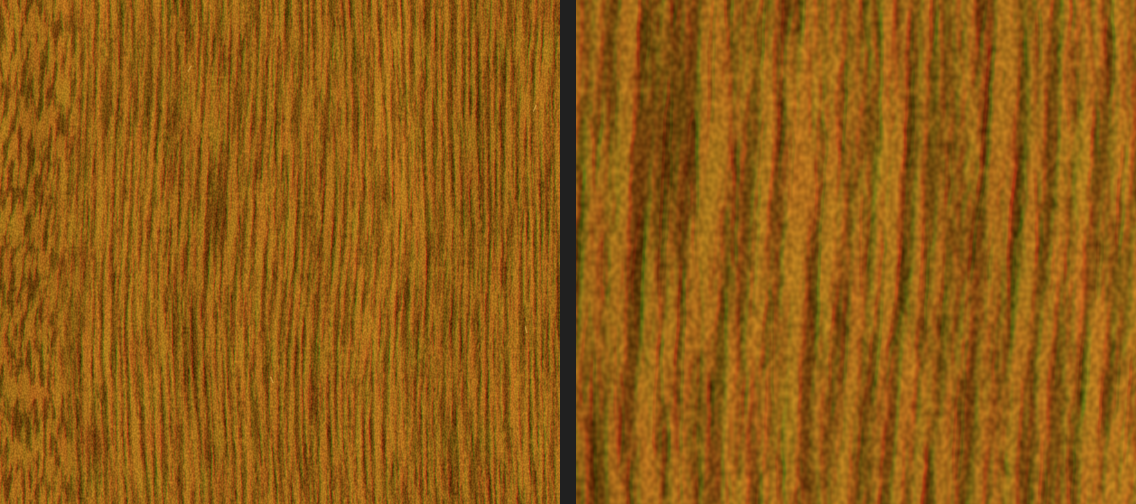
Left: the whole. Right: its middle third, enlarged.
This texture is drawn by a WebGL 1 fragment shader. Its source:

```glsl
precision highp float;

uniform vec2 u_resolution;

#define DARK_WOOD vec3(0.31, 0.18, 0.015)
#define LIGHT_WOOD vec3(0.73, 0.475, 0.12)
#define FLECK_COLOR vec3(0.86, 0.68, 0.32)
#define LINE_COUNT 60.0
#define LONG_PORES vec2(116.0, 5.0)
#define SHORT_PORES vec2(94.0, 17.0)
#define PORE_DEPTH 0.67
#define BEND 0.022
#define FRINGE 0.0009
#define SPECKLE 0.34
#define BAND_CONTRAST 0.22
#define SHORT_ZONE 0.14

vec2 hash2(vec2 cell) {
    vec3 h = fract(cell.xyx * vec3(0.1031, 0.1030, 0.0973));
    h += dot(h, h.yzx + 33.33);
    return fract((h.xx + h.yz) * h.zy);
}

vec2 gradientAt(vec2 cell) {
    float angle = 6.28318 * hash2(cell + 211.0).x;
    return vec2(cos(angle), sin(angle));
}

float gradientNoise(vec2 p) {
    vec2 i = floor(p);
    vec2 f = p - i;
    vec2 u = f * f * f * (f * (f * 6.0 - 15.0) + 10.0);
    vec2 e = vec2(1.0, 0.0);
    float low = mix(dot(gradientAt(i), f),
                    dot(gradientAt(i + e.xy), f - e.xy), u.x);
    float high = mix(dot(gradientAt(i + e.yx), f - e.yx),
                     dot(gradientAt(i + e.xx), f - e.xx), u.x);
    return mix(low, high, u.y);
}

// Dark pore lines: evenly spaced long strokes, short dashes in the side zone
float pores(vec2 p, float shortZone) {
    vec2 q = p + vec2(0.0, 0.1 * gradientNoise(vec2(p.x * 31.0, 3.7)));
    float drift = 1.2 * gradientNoise(q * vec2(24.0, 1.9) + 51.0);
    float lines = cos(6.28318 * (q.x * LINE_COUNT + drift));
    float fray = 0.36 * gradientNoise(p * vec2(250.0, 85.0) + 97.0);
    float strokes = 0.2 * lines + gradientNoise(q * LONG_PORES)
                  + 0.55 * gradientNoise(q * LONG_PORES * vec2(1.9, 3.6) + 17.0);
    float softCover = 1.0 - smoothstep(-0.58, 0.42, strokes + fray);

    // Thin broken slits gather in the troughs of the lines
    float slitNoise = gradientNoise(q * vec2(165.0, 14.0) + 133.0) + 0.14 * lines;
    float slits = 1.0 - smoothstep(-0.4, -0.16, slitNoise + 0.5 * fray);
    float longCover = 0.84 * softCover + 0.32 * slits;

    vec2 s = vec2(p.x - 0.06 * p.y, p.y);
    float dashes = gradientNoise(s * SHORT_PORES + 5.0)
                 + 0.5 * gradientNoise(s * SHORT_PORES * vec2(1.8, 1.7) + 41.0);
    float shortCover = 1.0 - smoothstep(-0.4, 0.2, dashes + 0.06 * lines + 0.8 * fray);
    return mix(longCover, shortCover, shortZone);
}

// Small pale scratches, scattered
float flecks(vec2 p, float pixel) {
    float cover = 0.0;
    for (int i = 0; i < 4; i++) {
        vec2 seed = hash2(vec2(float(i) * 7.0, 19.0));
        vec2 d = p - seed * vec2(1.0, 0.9);
        vec2 dir = normalize(vec2(seed.y - 0.5, 0.6));
        float along = clamp(dot(d, dir), -0.005, 0.005);
        float dist = length(d - dir * along);
        cover = max(cover, 1.0 - smoothstep(0.0002, 0.0006 + pixel, dist));
    }
    return cover;
}

void main() {
    vec2 p = gl_FragCoord.xy / u_resolution.x;

    // Gentle bending of the grain
    vec2 grain = p;
    grain.x += BEND * gradientNoise(p * vec2(2.4, 1.7) + 8.0);
    grain.x += 0.0013 * gradientNoise(p * vec2(16.0, 9.0));

    float zoneEdge = p.x + 0.05 * gradientNoise(p * vec2(14.0, 3.0) + 3.0);
    float shortZone = 0.85 * (1.0 - smoothstep(SHORT_ZONE - 0.04, SHORT_ZONE + 0.03, zoneEdge));

    // Broad bands, fine speckle and pores, with red and green slightly apart
    float bands = gradientNoise(grain * vec2(12.0, 0.9) + 29.0)
                + 0.4 * gradientNoise(grain * vec2(30.0, 2.6) + 61.0);
    float speckle = gradientNoise(p * vec2(310.0, 250.0))
                  + 0.6 * gradientNoise(p * vec2(190.0, 120.0) + 13.0);
    vec2 shift = vec2(FRINGE, 0.0);
    float redPores = pores(grain - shift, shortZone);
    float greenPores = pores(grain + shift, shortZone);
    vec3 poreCover = vec3(redPores, greenPores, 0.5 * (redPores + greenPores));
    vec3 tone = 0.885 - PORE_DEPTH * poreCover + BAND_CONTRAST * bands + SPECKLE * speckle;

    vec3 color = mix(DARK_WOOD, LIGHT_WOOD, clamp(tone, -0.25, 1.15));

    // Drifting red and green tint along the fibres
    float tint = gradientNoise(grain * vec2(95.0, 13.0) + 77.0);
    color += tint * vec3(-0.03, 0.06, 0.0);

    color = mix(color, FLECK_COLOR, 0.6 * flecks(p, 1.0 / u_resolution.x));
    gl_FragColor = vec4(clamp(color, 0.0, 1.0), 1.0);
}
```
